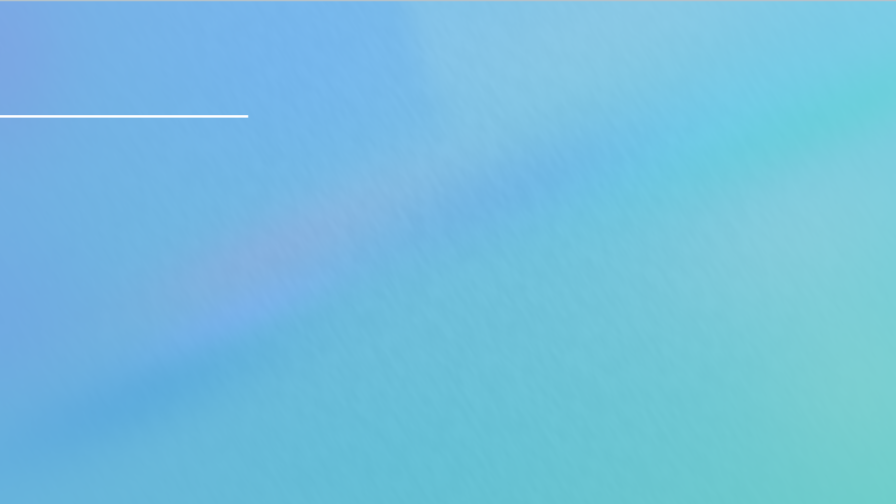
Give the GLSL for this background, as a Shadertoy shader.

```glsl
// Soft blue to teal gradient with slanted glowing folds, faint grain and a thin white rule.
#define SLANT 0.40
#define GRAIN 0.016
#define RULE_Y 0.769
#define RULE_END 0.277
#define RULE_HALF 0.0023
#define TOP_LINE 0.0025

float hash(vec2 p) {
    p = fract(p * vec2(0.1031, 0.1137));
    p += dot(p, p.yx + 33.33);
    return fract((p.x + p.y) * p.x * 17.0);
}

float noise(vec2 p) {
    vec2 i = floor(p), f = fract(p);
    f = f * f * (3.0 - 2.0 * f);
    return mix(mix(hash(i), hash(i + vec2(1, 0)), f.x),
               mix(hash(i + vec2(0, 1)), hash(i + vec2(1, 1)), f.x), f.y);
}

mat2 rotation(float a) {
    return mat2(cos(a), -sin(a), sin(a), cos(a));
}

// Tinted elliptical glow; the tint is in 8-bit colour steps.
vec3 glow(vec2 p, vec2 centre, vec2 radii, float angle, vec3 tint) {
    vec2 q = rotation(angle) * (p - centre) / radii;
    return tint / 255.0 * exp(-dot(q, q));
}

void mainImage(out vec4 fragColor, in vec2 fragCoord) {
    vec2 uv = fragCoord / iResolution.xy;
    vec2 p = fragCoord / iResolution.y;
    float pixel = 1.0 / iResolution.y;

    // Corner gradient
    vec3 lower = mix(vec3(103, 180, 220), vec3(108, 205, 202), uv.x);
    vec3 upper = mix(vec3(118, 176, 230), vec3(122, 203, 230), uv.x);
    vec3 col = mix(lower, upper, uv.y) / 255.0;

    // Slanted folds from lower left to upper right
    col += glow(p, vec2(0.52, 0.49), vec2(0.26, 0.075), SLANT, vec3(18, -8, 0));
    col += glow(p, vec2(0.80, 0.64), vec2(0.24, 0.07), SLANT, vec3(11, 2, 0));
    col += glow(p, vec2(0.49, 0.38), vec2(0.22, 0.045), SLANT, vec3(9, -3, 12));
    col += glow(p, vec2(0.30, 0.22), vec2(0.32, 0.075), SLANT, vec3(-13, -10, 0));
    col += glow(p, vec2(1.02, 0.62), vec2(0.32, 0.08), SLANT, vec3(-1, -10, 3));
    col += glow(p, vec2(1.36, 0.73), vec2(0.35, 0.10), SLANT, vec3(-6, 4, 6));
    col += glow(p, vec2(1.70, 0.79), vec2(0.38, 0.07), SLANT, vec3(-13, 3, -6));

    // Broad clouds of light
    col += glow(p, vec2(0.62, 0.85), vec2(0.35, 0.25), 0.0, vec3(-1, -3, 8));
    col += glow(p, vec2(1.27, 0.98), vec2(0.42, 0.15), SLANT, vec3(12, 3, 0));
    col += glow(p, vec2(1.58, 0.54), vec2(0.30, 0.15), SLANT, vec3(15, 3, 2));
    col += glow(p, vec2(1.70, 0.26), vec2(0.20, 0.20), 0.0, vec3(11, 3, 0));
    col += glow(p, vec2(0.00, 0.88), vec2(0.13, 0.20), 0.0, vec3(6, -9, -2));
    col += glow(p, vec2(0.00, 0.36), vec2(0.22, 0.18), 0.0, vec3(3, -8, 2));
    col += glow(p, vec2(0.80, 0.08), vec2(0.40, 0.20), 0.0, vec3(-6, 0, 0));

    // Pale veil with a steep left edge
    float fromEdge = p.x - 0.79 - 0.30 * (1.0 - p.y);
    float veil = smoothstep(-0.03, 0.06, fromEdge) * exp(-2.5 * max(fromEdge, 0.0));
    col += vec3(12, 8, -1) / 255.0 * veil * smoothstep(0.62, 0.92, p.y);

    // Fine streaked grain, stronger toward the centre
    vec2 grainUv = rotation(-1.0) * p;
    float grain = noise(grainUv * vec2(35, 110)) + 0.5 * noise(grainUv * vec2(80, 210)) - 0.75;
    col += GRAIN * grain * exp(-1.5 * dot(p - vec2(0.95, 0.5), p - vec2(0.95, 0.5)));

    // White rule and pale hairline along the top
    float rule = smoothstep(pixel, 0.0, abs(p.y - RULE_Y) - RULE_HALF + 0.5 * pixel);
    rule *= smoothstep(pixel, -pixel, (uv.x - RULE_END) * iResolution.x / iResolution.y);
    col = mix(col, vec3(1), rule);
    float hairline = clamp((p.y - 1.0 + TOP_LINE) / pixel + 0.5, 0.0, 1.0);
    col = mix(col, vec3(0.70, 0.76, 0.80), hairline);

    fragColor = vec4(col, 1.0);
}
```
